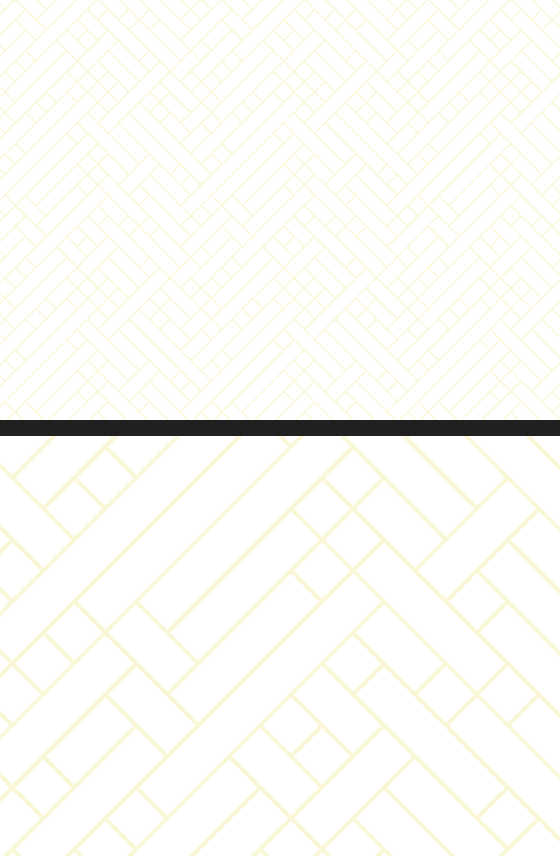
Top: the whole. Bottom: its middle third, enlarged.
Reproduce this pattern procedurally as a Shadertoy shader.

```glsl
const float TAU = 6.2831853;
const float STEP = 0.02458;            // half diagonal of one weave cell
const float TILE = 20.0;               // steps in one repeat, both ways
const vec2 ORIGIN = vec2(0.5034, 0.5844);
const float LINE_HALF_WIDTH = 0.0016;
const vec3 PAPER = vec3(1.0);
const vec3 CREAM = vec3(0.98, 0.967, 0.84);

float hash(vec2 p) {
    vec3 q = fract(vec3(p.xyx) * 0.1031);
    q += dot(q, q.yzx + 33.33);
    return fract((q.x + q.y) * q.z);
}

float gradientDot(vec2 corner, vec2 offset, float period) {
    float angle = TAU * hash(mod(corner, period) + 7.0);
    return dot(vec2(cos(angle), sin(angle)), offset);
}

// Gradient noise that wraps after the given period
float gradientNoise(vec2 p, float period) {
    vec2 i = floor(p);
    vec2 f = p - i;
    vec2 w = f * f * f * (f * (f * 6.0 - 15.0) + 10.0);
    vec2 e = vec2(1.0, 0.0);
    float low = mix(gradientDot(i, f, period),
                    gradientDot(i + e.xy, f - e.xy, period), w.x);
    float high = mix(gradientDot(i + e.yx, f - e.yx, period),
                     gradientDot(i + e.xx, f - e.xx, period), w.x);
    return mix(low, high, w.y);
}

// True where the rising strip passes over the falling strip
bool risingOnTop(vec2 cell) {
    vec2 c = cell + 0.5;
    vec2 place = mod(vec2(c.x + c.y, c.x - c.y), TILE);
    float chevron = 0.45 * cos(TAU * (place.x - 3.5) / TILE);
    float scatter = gradientNoise(place * 0.5 + vec2(0.3, 0.2), TILE * 0.5);
    return chevron + 2.4 * scatter + 0.05 > 0.0;
}

// Distance to the drawn strip edges of a cell, in cell sides
float edgeDistance(vec2 uv) {
    vec2 cell = floor(uv);
    vec2 local = uv - cell;
    vec2 side = sign(local - 0.5);
    vec2 gap = 0.5 - abs(local - 0.5);
    bool here = risingOnTop(cell);
    bool alongU = risingOnTop(cell + vec2(side.x, 0.0));
    bool alongV = risingOnTop(cell + vec2(0.0, side.y));
    float d = 1.0;
    if (!here || !alongU) d = min(d, gap.x);
    if (here || alongV) d = min(d, gap.y);
    return d;
}

float lineCoverage(float distanceToLine, float halfWidth, float pixel) {
    return clamp(0.5 + (halfWidth - distanceToLine) / pixel, 0.0, 1.0);
}

void mainImage(out vec4 fragColor, in vec2 fragCoord) {
    // Diagonal weave axes: x rises to the right, y falls to the right
    vec2 grid = (fragCoord / iResolution.y - ORIGIN) / STEP;
    vec2 uv = 0.5 * vec2(grid.x + grid.y, grid.x - grid.y);

    float cellSide = STEP * sqrt(2.0);
    float ink = lineCoverage(edgeDistance(uv) * cellSide, LINE_HALF_WIDTH, 1.0 / iResolution.y);
    fragColor = vec4(mix(PAPER, CREAM, ink), 1.0);
}
```
